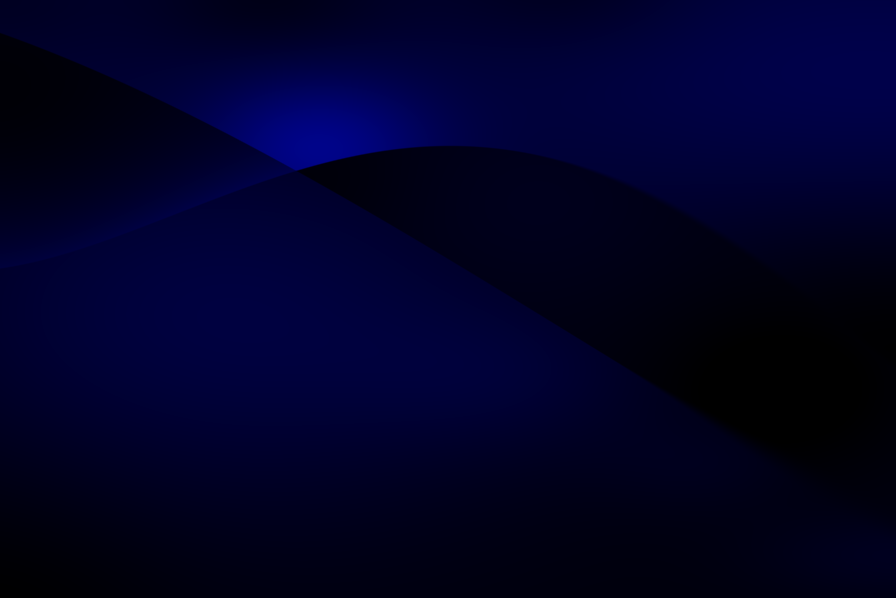
Write a WebGL 2 fragment shader that draws this background.

```glsl
#version 300 es
precision highp float;
// Dark blue abstract background: two smooth curves cross and split the canvas
// into four sheets. Each sheet is shaded by a few soft elliptical glows, and
// the sheets are blended with antialiased edges that soften to the right.

uniform vec2 u_resolution;
out vec4 fragColor;

// Soft elliptical spot, 1 at its centre
float glow(vec2 p, vec2 centre, vec2 radius) {
    vec2 q = (p - centre) / radius;
    return exp(-dot(q, q));
}

// Height of the descending curve
float slopeCurve(float x) {
    return 0.945 + x * (-0.533 + x * (-0.6 + x * 0.309));
}

// Height of the humped curve
float humpCurve(float x) {
    return 0.551 + x * (0.213 + x * (2.019 + x * (-4.102 + x * 1.704)));
}

// Smooth coverage of the side where the signed distance is positive
float coverage(float dist, float width) {
    return smoothstep(-width, width, dist);
}

// Sheet above both curves: bright spot at the crossing, blue upper right
float skyShade(vec2 p) {
    float shade = 0.195;
    shade += 0.34 * glow(p, vec2(0.355, 0.75), vec2(0.13, 0.12));
    shade += 0.1 * glow(p, vec2(0.97, 0.87), vec2(0.37, 0.2));
    shade -= 0.11 * glow(p, vec2(0.3, 1.0), vec2(0.14, 0.1));
    shade -= 0.09 * glow(p, vec2(0.63, 1.02), vec2(0.14, 0.1));
    shade -= 0.06 * glow(p, vec2(0.0, 1.0), vec2(0.12, 0.1));
    shade -= 0.19 * glow(p, vec2(1.0, 0.42), vec2(0.35, 0.23));
    return shade;
}

// Left pocket: light rises from the humped curve
float pocketShade(vec2 p, float height) {
    float strength = mix(0.19, 0.24, smoothstep(0.0, 0.33, p.x));
    float shade = 0.05 + strength * exp(-max(height, 0.0) / 0.105);
    return shade - 0.04 * glow(p, vec2(0.0, 0.82), vec2(0.15, 0.16));
}

// Right fold: dim blue in its middle, black at its tip and lower end
float foldShade(vec2 p) {
    float shade = 0.06;
    shade += 0.05 * glow(p, vec2(0.6, 0.66), vec2(0.18, 0.18));
    shade -= 0.03 * glow(p, vec2(0.36, 0.7), vec2(0.1, 0.1));
    shade -= 0.085 * glow(p, vec2(0.87, 0.35), vec2(0.15, 0.15));
    return shade;
}

// Sheet below both curves: wide glow on the left, small one in the corner
float groundShade(vec2 p) {
    float shade = 0.04;
    shade += 0.21 * glow(p, vec2(0.25, 0.47), vec2(0.39, 0.34));
    shade += 0.08 * glow(p, vec2(0.58, 0.37), vec2(0.18, 0.13));
    shade += 0.05 * glow(p, vec2(0.79, 0.22), vec2(0.12, 0.08));
    shade += 0.08 * glow(p, vec2(1.0, 0.07), vec2(0.16, 0.08));
    shade -= 0.06 * glow(p, vec2(0.0, 0.0), vec2(0.2, 0.25));
    return shade;
}

// Map brightness to the blue ramp
vec3 blueRamp(float shade) {
    float b = clamp(shade, 0.0, 1.0);
    return vec3(0.0, 0.05 * b * b, b);
}

void main() {
    vec2 p = gl_FragCoord.xy / u_resolution;
    float pixel = 1.0 / u_resolution.y;

    // Signed heights over the two curves
    float overSlope = p.y - slopeCurve(p.x);
    float overHump = p.y - humpCurve(p.x);

    // Edges blur toward the right side
    float slopeWidth = pixel + 0.035 * smoothstep(0.68, 0.95, p.x);
    float humpWidth = pixel + 0.008 * smoothstep(0.58, 0.8, p.x);
    float aboveSlope = coverage(overSlope, slopeWidth);
    float aboveHump = coverage(overHump, humpWidth);

    // Blend the four sheets
    float lower = mix(groundShade(p), foldShade(p), aboveSlope);
    float upper = mix(pocketShade(p, overHump), skyShade(p), aboveSlope);
    fragColor = vec4(blueRamp(mix(lower, upper, aboveHump)), 1.0);
}
```
